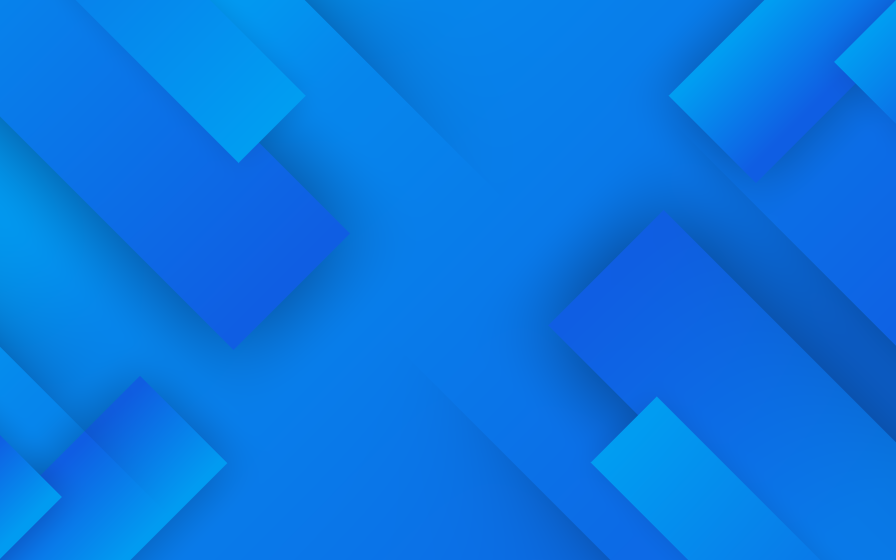
Write a Shadertoy shader that draws this background.

```glsl
// Overlapping diagonal blue slabs with gradients and soft shadows.

const vec3 LIGHT = vec3(0.00, 0.63, 0.95);
const vec3 DEEP  = vec3(0.06, 0.37, 0.89);
const vec3 SHADE = vec3(0.03, 0.24, 0.50);

// Blue ramp: the tone runs from t0 at a to t1 at b.
vec3 ramp(float x, float a, float b, float t0, float t1) {
    return mix(LIGHT, DEEP, mix(t0, t1, clamp((x - a) / (b - a), 0.0, 1.0)));
}

// Antialiased coverage of the region where d is negative.
float cover(float d) {
    return clamp(0.5 - d * iResolution.y / 1.414, 0.0, 1.0);
}

// Rectangle in diagonal coordinates over its own blurred shadow.
void slab(inout vec3 col, vec2 q, vec2 lo, vec2 hi, vec3 fill, float dark, float blur) {
    vec2 s = smoothstep(-blur, blur, q - lo) * smoothstep(-blur, blur, hi - q);
    col = mix(col, SHADE, dark * s.x * s.y);
    vec2 d = max(lo - q, q - hi);
    col = mix(col, fill, cover(max(d.x, d.y)));
}

// Crease along the diagonal: one-sided shadow on the chosen side.
void crease(inout vec3 col, vec2 q, float edge, float side, float dark, float blur) {
    float d = (q.y - edge) * side;
    col = mix(col, SHADE, dark * cover(-d) * exp(-max(d, 0.0) / blur));
}

void mainImage(out vec4 fragColor, in vec2 fragCoord) {
    // q.x runs down to the right, q.y runs up to the right.
    vec2 p = fragCoord / iResolution.y;
    p.x += 0.8 - 0.5 * iResolution.x / iResolution.y;
    vec2 q = vec2(p.x + 1.0 - p.y, p.x + p.y - 1.0);
    float u = q.x;

    // Backdrop, lightest at the upper left
    float tone = u < 0.85 ? mix(0.10, 0.42, smoothstep(0.35, 0.85, u))
                          : mix(0.42, 0.82, clamp((u - 0.85) / 1.25, 0.0, 1.0));
    vec3 col = mix(LIGHT, DEEP, tone);

    // Creases across the middle
    crease(col, q, 0.544, 1.0, 0.42 * (1.0 - smoothstep(0.5, 1.29, u)), 0.09);
    crease(col, q, 0.090, -1.0, 0.40 * smoothstep(1.28, 2.15, u), 0.09);

    // Upper left pair
    slab(col, q, vec2(-9.0, -0.208), vec2(1.042, 0.208),
         ramp(u, 0.0, 1.0, 0.46, 1.0), 0.85, 0.19);
    slab(col, q, vec2(-9.0, 0.135), vec2(0.717, 0.375),
         ramp(u, 0.14, 0.70, 0.45, 0.06), 0.20, 0.06);

    // Lower right pair
    slab(col, q, vec2(1.560, 0.398), vec2(9.0, 0.810),
         ramp(u, 1.6, 2.45, 1.0, 0.58), 0.95, 0.19);
    slab(col, q, vec2(1.881, 0.229), vec2(9.0, 0.465),
         ramp(u, 1.9, 2.46, 0.06, 0.58), 0.20, 0.06);

    // Right panel that fades in along its crease
    float panelFade = smoothstep(1.36, 1.75, u);
    crease(col, q, 0.983, -1.0, 0.50 * smoothstep(1.36, 2.2, u), 0.13);
    col = mix(col, ramp(u, 1.4, 2.2, 0.60, 0.95), panelFade * cover(0.983 - q.y));

    // Upper right pair
    slab(col, q, vec2(1.365, 1.023), vec2(1.677, 9.0),
         ramp(u, 1.38, 1.64, 0.06, 1.0), 0.65, 0.13);
    slab(col, q, vec2(1.600, 1.379), vec2(9.0),
         ramp(u, 1.61, 1.86, 0.06, 0.85), 0.25, 0.08);

    // Lower left pair with a crease between
    slab(col, q, vec2(0.921, -9.0), vec2(1.233, -0.421),
         ramp(u, 0.94, 1.22, 1.0, 0.08), 0.55, 0.11);
    crease(col, q, -0.619, 1.0, 0.42 * (1.0 - smoothstep(0.55, 1.25, u)), 0.08);
    slab(col, q, vec2(-9.0), vec2(0.998, -0.777),
         ramp(u, 0.78, 0.98, 1.0, 0.08), 0.45, 0.08);

    fragColor = vec4(col, 1.0);
}
```
